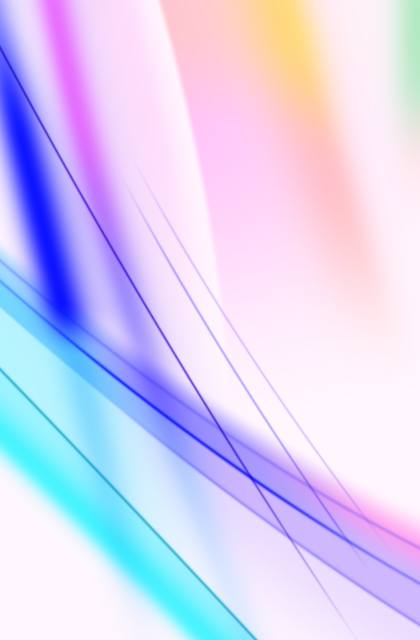
Give the GLSL for this background, as a WebGL 2 fragment shader.

```glsl
#version 300 es
precision highp float;
// Translucent ribbons of light sweeping over pale paper.
// Each ribbon follows a parabola, given by its value at 0, 0.5 and 1 of the
// canvas, and multiplies the paper by a tint so that crossings deepen.

uniform vec2 u_resolution;
out vec4 fragColor;

// Falling curves: x at the bottom, middle and top
const vec3 BLUE_BEAM = vec3(0.347, 0.157, -0.03);
const vec3 MAGENTA_BEAM = vec3(0.595, 0.319, 0.125);
const vec3 PINK_VEIL = vec3(0.55, 0.53, 0.377);
const vec3 GOLD_BEAM = vec3(1.16, 0.897, 0.675);
const vec3 VIOLET_THREAD = vec3(0.85, 0.367, -0.06);
const vec3 LILAC_THREAD = vec3(1.0, 0.484, 0.08);
const vec3 ROSE_THREAD = vec3(1.1, 0.542, 0.13);

// Crossing curves: y at the left, middle and right
const vec3 SWEEP_TOP = vec3(0.61, 0.362, 0.173);
const vec3 SWEEP_CORE = vec3(0.561, 0.299, 0.088);
const vec3 SWEEP_BASE = vec3(0.52, 0.251, 0.023);
const vec3 TEAL_THREAD = vec3(0.423, 0.077, -0.28);
const vec3 CYAN_EDGE = vec3(0.31, -0.014, -0.367);

const vec3 PAPER = vec3(1.0, 0.966, 0.995);
const vec3 PINK = vec3(1.0, 0.80, 0.98);
const vec3 SALMON = vec3(1.0, 0.81, 0.82);
const vec3 YELLOW = vec3(1.0, 0.96, 0.54);
const vec3 PEACH = vec3(1.0, 0.84, 0.80);
const vec3 GREEN = vec3(0.70, 0.95, 0.77);
const vec3 MAGENTA = vec3(1.0, 0.50, 1.0);
const vec3 LILAC = vec3(0.78, 0.70, 1.0);
const vec3 VIOLET = vec3(0.56, 0.54, 1.0);
const vec3 INDIGO = vec3(0.40, 0.25, 0.85);
const vec3 BLUE = vec3(0.07, 0.11, 1.0);
const vec3 SKY = vec3(0.58, 0.86, 1.0);
const vec3 CYAN = vec3(0.62, 0.985, 1.0);
const vec3 AQUA = vec3(0.30, 1.0, 1.0);
const vec3 TEAL = vec3(0.10, 0.68, 0.80);
const float THREAD_WIDTH = 0.0028;

// Parabola through k.x, k.y, k.z at t = 0, 0.5, 1
float arc(vec3 k, float t) {
    float c = 2.0 * k.y - 0.5 * (k.x + k.z);
    return mix(mix(k.x, c, t), mix(c, k.z, t), t);
}

// Soft ridge with its own width on each side
float ridge(float d, float below, float above) {
    float s = d / (d < 0.0 ? below : above);
    return exp(-s * s);
}

float thread(float d) {
    float w = THREAD_WIDTH + 0.3 / u_resolution.x;
    return ridge(d, w, w);
}

vec3 glaze(vec3 base, vec3 tint, float amount) {
    return base * mix(vec3(1.0), tint, clamp(amount, 0.0, 1.0));
}

void main() {
    vec2 p = gl_FragCoord.xy / u_resolution;
    float x = p.x, y = p.y;
    vec3 col = PAPER;

    // Pink veil with a crisp left edge, and the haze beside it
    float d = x - arc(PINK_VEIL, y);
    float high = smoothstep(0.32, 0.85, y);
    float veil = smoothstep(-0.008, 0.012, d) * ridge(d, 0.1, 0.32);
    col = glaze(col, mix(PINK, SALMON, smoothstep(0.78, 0.97, y)), veil * high);
    col = glaze(col, PINK, 0.5 * ridge(d + 0.09, 0.12, 0.055) * high);

    // Gold beam cooling to peach, and the green glow in the corner
    d = x - arc(GOLD_BEAM, y);
    col = glaze(col, mix(PEACH, YELLOW, smoothstep(0.72, 0.95, y)),
                ridge(d, 0.11, 0.06) * smoothstep(0.38, 0.72, y));
    col = glaze(col, mix(PEACH, GREEN, smoothstep(0.7, 0.88, y)),
                ridge(x - 1.0, 0.06, 0.06) * smoothstep(0.62, 0.95, y));

    // Magenta beam turning violet, then pale sky
    d = x - arc(MAGENTA_BEAM, y);
    vec3 tint = mix(VIOLET, MAGENTA, smoothstep(0.5, 0.82, y));
    tint = mix(SKY, tint, smoothstep(0.22, 0.42, y));
    col = glaze(col, tint, ridge(d, 0.036, 0.045) * mix(0.25, 0.95, smoothstep(0.05, 0.9, y)));
    col = glaze(col, LILAC, 0.4 * ridge(d, 0.09, 0.10) * smoothstep(0.1, 0.4, y));

    // Blue beam with a wide lilac halo, turning sky below the sweep
    d = x - arc(BLUE_BEAM, y);
    float deep = smoothstep(0.44, 0.53, y);
    float fade = 1.0 - 0.5 * smoothstep(0.78, 1.0, y);
    col = glaze(col, mix(SKY, BLUE, deep),
                ridge(d, 0.045, 0.05) * mix(0.75 * smoothstep(-0.1, 0.4, y), fade, deep));
    col = glaze(col, VIOLET, 0.6 * ridge(d, 0.06, 0.12) * deep * (1.0 - smoothstep(0.65, 0.95, y)));

    // Sweep: blue to violet to pink, soft above and stepped below
    float top = arc(SWEEP_TOP, x), core = arc(SWEEP_CORE, x), base = arc(SWEEP_BASE, x);
    float s = (top - y) / (top - core);
    tint = mix(SKY, VIOLET, smoothstep(0.08, 0.4, x));
    tint = mix(tint, mix(vec3(1.0, 0.58, 0.93), LILAC, smoothstep(0.2, 1.0, s)), smoothstep(0.5, 0.95, x));
    float body = smoothstep(-0.4, 0.45, s) * (1.0 - smoothstep(0.97, 1.05, s));
    col = glaze(col, tint, 0.85 * body);
    float under = smoothstep(0.95, 1.03, s) * smoothstep(-0.004, 0.004, y - base);
    col = glaze(col, mix(SKY, LILAC, smoothstep(0.1, 0.55, x)), 0.85 * under);
    col = glaze(col, LILAC, 0.35 * ridge(y - base, 0.12, 0.002) * smoothstep(0.3, 0.6, x));
    float middle = smoothstep(0.05, 0.3, x) * (1.0 - smoothstep(0.6, 0.95, x));
    col = glaze(col, BLUE, thread(y - core) * mix(0.25, 0.8, middle));
    col = glaze(col, VIOLET, 0.5 * thread(y - base) * smoothstep(0.2, 0.5, x));
    col = glaze(col, VIOLET, 0.4 * thread(y - mix(top, core, 0.35)));

    // Cyan sheet: bright rim, pale body fading right of the teal thread
    float rim = y - arc(CYAN_EDGE, x), teal = y - arc(TEAL_THREAD, x);
    float sheet = smoothstep(-0.025, 0.03, rim) * (1.0 - smoothstep(-0.01, 0.02, y - core));
    sheet *= mix(1.0, 0.75 * (1.0 - smoothstep(0.1, 0.62, x)), smoothstep(-0.01, 0.01, teal));
    col = glaze(col, CYAN, sheet);
    col = glaze(col, AQUA, 0.85 * ridge(rim - 0.008, 0.032, 0.045));
    col = glaze(col, TEAL, 0.75 * thread(teal));

    // Fine threads laid over everything
    col = glaze(col, INDIGO, 0.9 * thread(x - arc(VIOLET_THREAD, y)) * smoothstep(-0.05, 0.35, y));
    col = glaze(col, VIOLET, 0.65 * thread(x - arc(LILAC_THREAD, y)) * (1.0 - smoothstep(0.55, 0.75, y)) * smoothstep(0.1, 0.2, y));
    col = glaze(col, LILAC, 0.6 * thread(x - arc(ROSE_THREAD, y)) * (1.0 - smoothstep(0.6, 0.78, y)) * smoothstep(0.12, 0.25, y));

    fragColor = vec4(col, 1.0);
}
```
